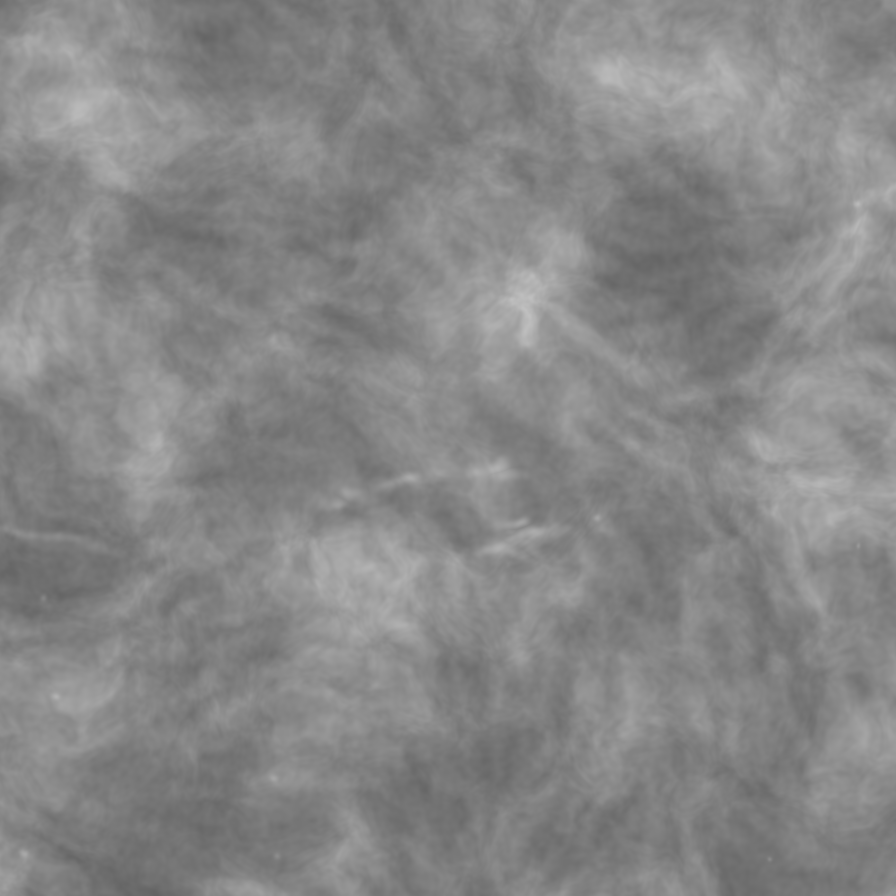
This texture is drawn by a WebGL 2 fragment shader. Its source:

```glsl
#version 300 es
precision highp float;

uniform vec2 u_resolution;
out vec4 fragColor;

// Integer hash: two values in 0..1 per lattice cell
vec2 hash2(ivec2 cell) {
    uvec2 v = uvec2(cell + 4096) * 1664525u + 12345u;
    v.x += v.y * 1664525u;
    v.y += v.x * 1664525u;
    v ^= v >> 16u;
    v.x += v.y * 1664525u;
    v.y += v.x * 1664525u;
    v ^= v >> 16u;
    return vec2(v >> 16u) / 65535.0;
}

mat2 rotation(float angle) {
    float c = cos(angle), s = sin(angle);
    return mat2(c, -s, s, c);
}

float cornerSlope(ivec2 cell, vec2 offset) {
    float angle = 6.2832 * hash2(cell).x;
    return dot(vec2(cos(angle), sin(angle)), offset);
}

float gradientNoise(vec2 p) {
    ivec2 cell = ivec2(floor(p));
    vec2 f = fract(p);
    vec2 w = f * f * f * (f * (f * 6.0 - 15.0) + 10.0);
    float low = mix(cornerSlope(cell, f),
                    cornerSlope(cell + ivec2(1, 0), f - vec2(1, 0)), w.x);
    float high = mix(cornerSlope(cell + ivec2(0, 1), f - vec2(0, 1)),
                     cornerSlope(cell + ivec2(1, 1), f - vec2(1, 1)), w.x);
    return mix(low, high, w.y);
}

float fbm(vec2 p, int octaves, float gain) {
    float sum = 0.0, amplitude = 1.0;
    mat2 turn = rotation(0.65);
    for (int i = 0; i < octaves; i++) {
        sum += amplitude * gradientNoise(p);
        p = turn * p * 2.03 + vec2(17.3, 9.1);
        amplitude *= gain;
    }
    return sum;
}

// Fine noise averaged along a slowly turning direction
float fibres(vec2 p, float frequency, float stepLength) {
    float angle = -0.7 + 2.6 * gradientNoise(p * 2.3 + 31.0);
    vec2 direction = vec2(cos(angle), sin(angle));
    float sum = 0.0;
    for (int i = -4; i <= 4; i++) {
        sum += gradientNoise((p + direction * stepLength * float(i)) * frequency);
    }
    return sum / 9.0;
}

// Soft bent streak
float streak(vec2 p, vec2 centre, float angle, float halfLength, float width, float bend) {
    vec2 q = rotation(angle) * (p - centre);
    q.y += bend * q.x * q.x;
    float along = q.x / halfLength, across = q.y / width;
    return exp(-along * along * along * along - across * across);
}

// Sparse round spots, one candidate per grid cell
float spots(vec2 p, float cells, float radius, float density, int seed) {
    vec2 g = p * cells;
    ivec2 cell = ivec2(floor(g));
    vec2 place = hash2(cell + seed);
    vec2 chance = hash2(cell + seed + 57);
    vec2 offset = (fract(g) - mix(vec2(0.3), vec2(0.7), place)) / cells;
    float size = radius * mix(0.6, 1.1, chance.y);
    return step(chance.x, density) * exp(-dot(offset, offset) / (size * size));
}

void main() {
    vec2 p = gl_FragCoord.xy / min(u_resolution.x, u_resolution.y);

    // Lightly warped clouds
    vec2 warp = vec2(fbm(p * 4.0 + 5.0, 4, 0.55), fbm(p * 4.0 + 43.0, 4, 0.55));
    float cloud = fbm((p + 0.05 * warp) * 3.8 + 11.0, 6, 0.64);
    float shade = 0.509 + 0.18 * cloud + 0.08 * cloud * cloud;

    // Fibrous detail and faint grain
    float patchiness = 0.6 + 0.4 * smoothstep(-0.3, 0.3, gradientNoise(p * 5.0 + 71.0));
    shade += 0.13 * patchiness * fibres(p + 0.02 * warp, 42.0, 0.005);
    shade += 0.026 * gradientNoise(p * 100.0);

    // Pale haze above the middle
    vec2 haze = (p - vec2(0.48, 0.53)) / vec2(0.2, 0.14);
    shade += 0.045 * exp(-dot(haze, haze));

    // Bright streaks gathered near the middle
    vec2 ragged = p + 0.012 * vec2(gradientNoise(p * 24.0), gradientNoise(p * 24.0 + 19.0));
    float glints = 0.0;
    for (int i = 0; i < 9; i++) {
        vec2 place = hash2(ivec2(i, 71)) - 0.5;
        vec2 form = hash2(ivec2(i, 93));
        vec2 centre = vec2(0.48, 0.43) + place * vec2(0.28, 0.1);
        float glint = streak(ragged, centre, form.x - 0.6, mix(0.018, 0.042, form.y), 0.007, 6.0 * place.x);
        glints = max(glints, glint * mix(0.5, 1.0, form.x));
    }
    shade += 0.14 * glints * (0.8 + gradientNoise(p * 40.0));
    shade += 0.07 * streak(ragged, vec2(0.05, 0.4), -0.17, 0.09, 0.006, 0.3);

    // Soft blooms and small flecks
    shade += 0.05 * spots(p + 0.05 * warp, 5.0, 0.03, 0.25, 13);
    shade += 0.08 * spots(ragged, 11.0, 0.0045, 0.08, 29);

    fragColor = vec4(vec3(clamp(shade, 0.39, 0.75)), 1.0);
}
```
